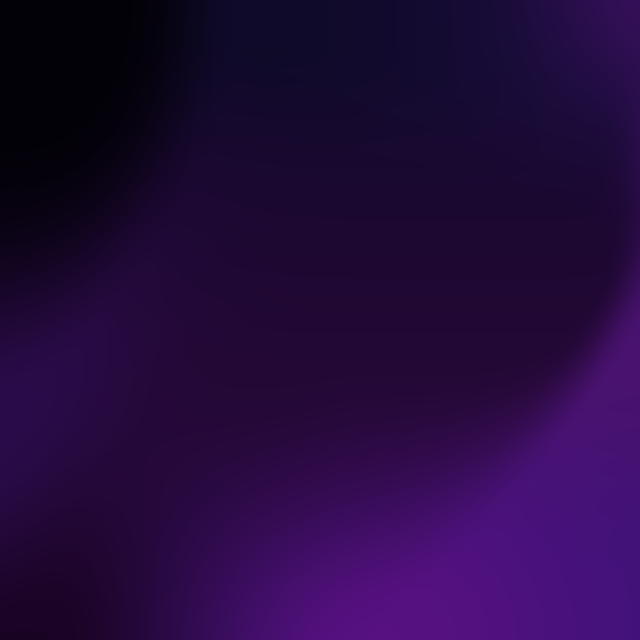
Write a WebGL 2 fragment shader that draws this background.

```glsl
#version 300 es
precision highp float;
// Dark violet backdrop: soft curved folds with a black corner and a purple glow.
uniform vec2 u_resolution;
out vec4 outColor;

// Base colours
const vec3 NAVY = vec3(0.060, 0.038, 0.160);
const vec3 INDIGO = vec3(0.092, 0.047, 0.220);
const vec3 DUSK = vec3(0.103, 0.030, 0.188);
const vec3 PLUM = vec3(0.138, 0.030, 0.208);
const vec3 WINE = vec3(0.095, 0.008, 0.130);
const vec3 INK = vec3(0.010, 0.002, 0.030);

// Glow colours
const vec3 LEFT_VIOLET = vec3(0.168, 0.045, 0.300);
const vec3 CORNER_VIOLET = vec3(0.210, 0.060, 0.350);
const vec3 MAGENTA = vec3(0.340, 0.065, 0.505);
const vec3 PURPLE = vec3(0.280, 0.070, 0.430);
const vec3 BLUE_VIOLET = vec3(0.245, 0.070, 0.470);

// Placement, in canvas units
const vec2 FOLD_CENTER = vec2(0.40, 0.75);
const vec2 FOLD_RADII = vec2(0.62, 0.57);
const vec2 SHADOW_CENTER = vec2(0.0, 1.0);
const vec2 SHADOW_RADII = vec2(0.32, 0.45);
const vec2 BAND_CENTER = vec2(0.0, 0.34);
const vec2 BAND_AXIS = vec2(0.60, 0.80);
const vec2 BAND_SIZE = vec2(0.30, 0.15);

float ellipseRadius(vec2 p, vec2 center, vec2 radii) {
  return length((p - center) / radii);
}

float softSpot(vec2 offset, vec2 size) {
  vec2 q = offset / size;
  return exp(-dot(q, q));
}

vec3 baseGradient(vec2 p) {
  vec3 top = mix(NAVY, INDIGO, smoothstep(0.4, 0.95, p.x));
  vec3 color = mix(PLUM, DUSK, smoothstep(0.38, 0.74, p.y));
  color = mix(color, top, smoothstep(0.70, 0.98, p.y + 0.08 * p.x));
  return mix(color, WINE, softSpot(p, vec2(0.26, 0.22)));
}

// Diagonal band rising from the left edge
float bandGlow(vec2 p) {
  vec2 d = p - BAND_CENTER;
  vec2 local = vec2(dot(d, BAND_AXIS), dot(d, vec2(-BAND_AXIS.y, BAND_AXIS.x)));
  return softSpot(local, BAND_SIZE);
}

// Black corner, softer toward the left edge
float cornerShadow(vec2 p) {
  float r = ellipseRadius(p, SHADOW_CENTER, SHADOW_RADII);
  float crisp = smoothstep(0.0, 0.25, p.x);
  return 1.0 - smoothstep(mix(0.45, 0.60, crisp), mix(1.40, 1.18, crisp), r);
}

// Light outside the large fold: crisp at the right, diffuse at the bottom
float foldGlow(vec2 p) {
  float r = ellipseRadius(p, FOLD_CENTER, FOLD_RADII);
  float crisp = smoothstep(0.50, 0.95, p.x);
  float light = smoothstep(mix(0.58, 0.93, crisp), mix(1.36, 1.07, crisp), r);
  return light * smoothstep(0.08, 0.56, p.x) * (1.0 - smoothstep(0.48, 0.82, p.y));
}

vec3 foldColor(vec2 p) {
  vec3 side = mix(BLUE_VIOLET, PURPLE, smoothstep(0.10, 0.42, p.y));
  return mix(side, MAGENTA, softSpot(p - vec2(0.60, 0.0), vec2(0.30, 0.28)));
}

void main() {
  vec2 p = gl_FragCoord.xy / u_resolution;
  vec3 color = baseGradient(p);
  color = mix(color, LEFT_VIOLET, 0.9 * bandGlow(p));
  color = mix(color, INK, cornerShadow(p));

  // Faint light on the upper right corner and down its edge
  color = mix(color, CORNER_VIOLET, softSpot(p - vec2(1.02, 1.02), vec2(0.16, 0.17)));
  color = mix(color, CORNER_VIOLET, 0.6 * softSpot(p - vec2(1.02, 0.78), vec2(0.045, 0.20)));

  color = mix(color, foldColor(p), foldGlow(p));
  outColor = vec4(color, 1.0);
}
```
